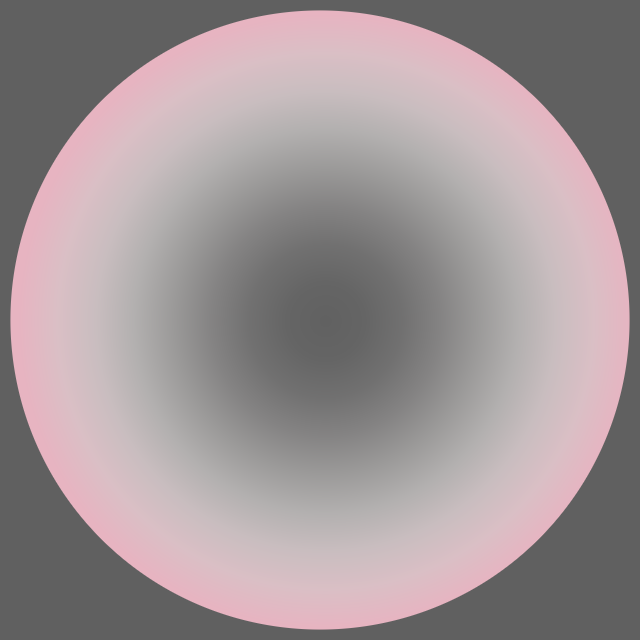
A Shadertoy shader for this background:

```glsl
// A soft disc on flat grey: a dark heart fades through silver to a pink rim.
// The disc is a distance function; its shade is an evenly spaced colour ramp
// over the distance from a focus set slightly off the disc's centre.

const vec2  DISC_CENTRE = vec2(0.5, 0.5);
const float DISC_RADIUS = 0.4837;
const vec2  GLOW_FOCUS  = vec2(0.509, 0.498);
const vec3  BACKDROP    = vec3(0.378);

// Ramp colours from the focus outwards, one every RAMP_STEP
const float RAMP_STEP = 0.06;
const int   RAMP_LAST = 8;
const vec3  RAMP[9] = vec3[9](
    vec3(0.380),
    vec3(0.395),
    vec3(0.443, 0.441, 0.441),
    vec3(0.520, 0.515, 0.515),
    vec3(0.610, 0.605, 0.602),
    vec3(0.700, 0.690, 0.688),
    vec3(0.788, 0.742, 0.750),
    vec3(0.855, 0.748, 0.772),
    vec3(0.905, 0.705, 0.757));

vec3 glowColour(float dist) {
    float t = clamp(dist / RAMP_STEP, 0.0, float(RAMP_LAST));
    int stop = min(int(t), RAMP_LAST - 1);
    return mix(RAMP[stop], RAMP[stop + 1], t - float(stop));
}

void mainImage(out vec4 fragColor, in vec2 fragCoord) {
    // Square units, centred on the canvas
    float size = min(iResolution.x, iResolution.y);
    vec2 p = (fragCoord - 0.5 * iResolution.xy) / size + 0.5;

    // Disc with a one-pixel smooth edge
    float edge = length(p - DISC_CENTRE) - DISC_RADIUS;
    float coverage = clamp(0.5 - edge * size, 0.0, 1.0);

    vec3 glow = glowColour(length(p - GLOW_FOCUS));
    fragColor = vec4(mix(BACKDROP, glow, coverage), 1.0);
}
```
